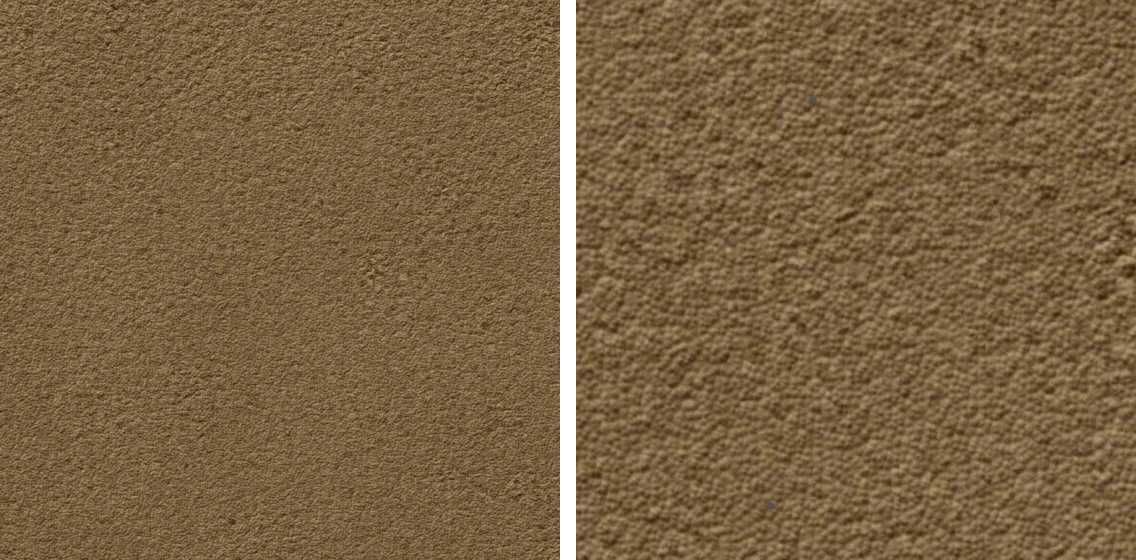
Left, the full canvas; right, a detail of the centre.
A Shadertoy shader for this texture:

```glsl
#define DARK_SAND vec3(0.350, 0.250, 0.140)
#define LIGHT_SAND vec3(0.580, 0.490, 0.350)
#define PEBBLE vec3(0.32, 0.30, 0.29)
#define GRAIN_SCALE vec2(215.0, 235.0)
#define CRUMB_SCALE vec2(100.0, 138.0)
#define CLUMP_SCALE vec2(52.0, 86.0)
#define LIGHT_STEP vec2(-0.2, 0.48)
#define BRIGHTNESS 0.54
#define GRAIN_CONTRAST 0.95
#define CLUMP_CONTRAST 0.62
#define SAMPLES 2

vec2 hash2(vec2 p) {
    vec3 q = fract(p.xyx * vec3(0.1031, 0.1030, 0.0973));
    q += dot(q, q.yzx + 33.33);
    return fract((q.xx + q.yz) * q.zy);
}

float valueNoise(vec2 p) {
    vec2 cell = floor(p), f = fract(p);
    f = f * f * (3.0 - 2.0 * f);
    float low = mix(hash2(cell).x, hash2(cell + vec2(1, 0)).x, f.x);
    float high = mix(hash2(cell + vec2(0, 1)).x, hash2(cell + vec2(1, 1)).x, f.x);
    return mix(low, high, f.y);
}

// x: distance to the nearest cell centre, y: random tone of that cell
vec2 cellular(vec2 p) {
    vec2 cell = floor(p), nearest = vec2(9.0, 0.0);
    for (int y = -1; y <= 1; y++)
    for (int x = -1; x <= 1; x++) {
        vec2 id = cell + vec2(x, y);
        float d = length(id + hash2(id) - p);
        if (d < nearest.x) nearest = vec2(d, hash2(id + 57.0).y);
    }
    return nearest;
}

// Slope of rounded bumps towards the light: positive is lit, negative is shaded
float relief(vec2 p) {
    return cellular(p + LIGHT_STEP).x - cellular(p).x;
}

vec3 sand(vec2 p) {
    // Ragged outlines for the clumps
    vec2 warp = vec2(valueNoise(p * 110.0), valueNoise(p * 110.0 + 41.0)) - 0.5;
    vec2 bent = p + 0.009 * warp;

    // Smooth areas, rougher scars and a coarser upper edge
    float patches = valueNoise(p * vec2(9.0, 15.0) + 3.0);
    float scars = smoothstep(0.70, 0.95, valueNoise(p * vec2(15.0, 26.0) + 19.0) * 0.6 + patches * 0.4);
    float roughness = 0.65 + 0.5 * patches + 0.7 * scars + 0.4 * smoothstep(0.65, 1.0, p.y);

    // Fine grains on top of crumbs and clumps
    float grain = relief(p * GRAIN_SCALE);
    float grainTone = cellular(p * GRAIN_SCALE + 11.0).y - 0.5;
    float crumb = relief(bent * CRUMB_SCALE + 23.0);
    float clump = relief(bent * CLUMP_SCALE + 71.0);
    float ledge = smoothstep(0.15, 0.5, -clump) * smoothstep(0.35, 0.8, valueNoise(p * vec2(38.0, 60.0)));

    float tone = BRIGHTNESS + GRAIN_CONTRAST * grain + 0.42 * grainTone;
    tone += CLUMP_CONTRAST * roughness * (0.8 * crumb + 0.6 * clump - 0.4 * ledge);
    tone += 0.08 * (valueNoise(p * 5.0 + 8.0) - 0.5);
    vec3 color = mix(DARK_SAND, LIGHT_SAND, clamp(tone, -0.45, 1.45));

    // Slight ochre drift from grain to grain
    color.b -= 0.03 * (cellular(p * CRUMB_SCALE + 91.0).y - 0.5);

    // Rare grey pebbles
    vec2 id = floor(p * 12.0);
    vec2 centre = (id + 0.2 + 0.6 * hash2(id + 5.0)) / 12.0;
    float isPebble = step(0.965, hash2(id + 31.0).x);
    float cover = 1.0 - smoothstep(0.0015, 0.0035, length(p - centre));
    return mix(color, PEBBLE, 0.8 * isPebble * cover);
}

void mainImage(out vec4 fragColor, in vec2 fragCoord) {
    // Average a few points per pixel to smooth the edges
    vec3 sum = vec3(0.0);
    for (int y = 0; y < SAMPLES; y++)
    for (int x = 0; x < SAMPLES; x++) {
        vec2 offset = (vec2(x, y) + 0.5) / float(SAMPLES) - 0.5;
        sum += sand((fragCoord + offset) / iResolution.y);
    }
    fragColor = vec4(sum / float(SAMPLES * SAMPLES), 1.0);
}
```
